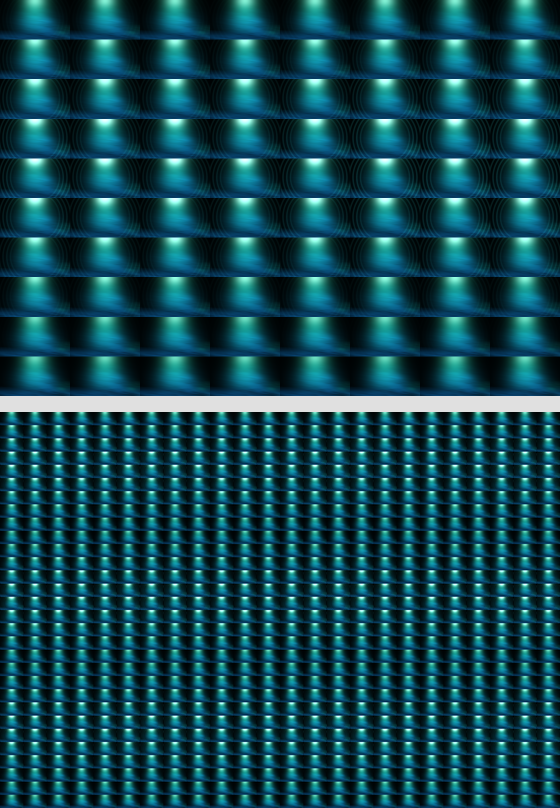
Top, the tile; bottom, the same tile 3 across and 3 down.
This pattern is drawn by a WebGL 1 fragment shader. Its source:

```glsl
precision highp float;

uniform vec2 u_resolution;

#define GRID vec2(8.0, 10.0)
#define BEAM_COLOR vec3(0.08, 0.55, 0.42)
#define POOL_COLOR vec3(0.03, 0.36, 0.50)
#define FLOOR_COLOR vec3(0.03, 0.26, 0.44)
#define HAZE_COLOR vec3(0.02, 0.25, 0.24)
#define LAMP_COLOR vec3(0.78, 0.66, 0.68)
#define RING_COLOR vec3(0.03, 0.13, 0.13)
#define RING_SPACING 0.095
#define BRIGHTEST_ROW 5.3
#define TAU 6.2831853

float hash(vec2 p) {
  return fract(sin(dot(p, vec2(127.1, 311.7))) * 43758.5453);
}

float noise(vec2 p) {
  vec2 i = floor(p);
  vec2 f = fract(p);
  f = f * f * (3.0 - 2.0 * f);
  return mix(mix(hash(i), hash(i + vec2(1.0, 0.0)), f.x),
             mix(hash(i + vec2(0.0, 1.0)), hash(i + vec2(1.0, 1.0)), f.x), f.y);
}

float gauss(vec2 p, vec2 size) {
  vec2 q = p / size;
  return exp(-dot(q, q));
}

// Long, slightly tilted ripples
float ripples(vec2 p) {
  vec2 q = vec2(p.x, p.y + 0.10 * p.x);
  return 0.6 * noise(q * vec2(3.0, 16.0) + 7.0) + 0.4 * noise(q * vec2(6.0, 34.0) + 19.0);
}

// Faint concentric bands, visible only toward the sides
float rings(vec2 p) {
  float r = length(p - vec2(0.0, 0.52));
  float wave = abs(fract(r / RING_SPACING) - 0.5);
  float band = 1.0 - smoothstep(0.10, 0.30, wave);
  return band * smoothstep(0.50, 0.68, r) * (1.0 - smoothstep(0.90, 1.0, r));
}

vec3 stage(vec2 gridPos, float aspect) {
  vec2 cell = mod(floor(gridPos), GRID);
  vec2 p = fract(gridPos);
  p.x = (p.x - 0.5) * aspect;

  // Slow drift of the lamp over rows and of the rings over columns
  float rowGlow = 0.5 + 0.5 * cos(TAU * (cell.y - BRIGHTEST_ROW) / GRID.y);
  float columnGlow = 0.5 + 0.5 * cos(TAU * (cell.x - 6.0) / GRID.x);
  float lampLevel = mix(0.45, 1.15, rowGlow) + 0.05 * (hash(cell) - 0.5);
  float streak = ripples(p + vec2(0.04 * rowGlow, 0.0));

  // Beam and blue pool
  vec3 color = vec3(0.0, 0.008, 0.010);
  float beam = exp(-p.x * p.x / 0.13) * smoothstep(0.05, 0.95, p.y);
  color += BEAM_COLOR * beam;
  color += POOL_COLOR * gauss(p - vec2(0.03, 0.38), vec2(0.50, 0.36)) * (0.85 + 0.3 * streak);

  // Sloping haze on the right
  float hazeTop = 0.78 - 0.36 * p.x;
  float haze = smoothstep(-0.05, 0.45, p.x) * (1.0 - smoothstep(hazeTop - 0.40, hazeTop, p.y));
  vec3 hazeTint = mix(FLOOR_COLOR * 0.7, HAZE_COLOR, smoothstep(0.35, 0.75, p.x));
  color += hazeTint * haze * (0.35 + 0.75 * streak);

  // Rippled floor
  float floorMask = 1.0 - smoothstep(0.04, 0.27, p.y + 0.12 * (streak - 0.5));
  color = mix(color, FLOOR_COLOR * (0.45 + 0.95 * streak), 0.8 * floorMask);

  // Rings and lamp
  color += RING_COLOR * rings(p) * rowGlow * mix(0.55, 1.0, columnGlow);
  color += LAMP_COLOR * lampLevel * gauss(p - vec2(0.0, 1.0), vec2(0.23, 0.18));
  return clamp(color, 0.0, 1.0);
}

void main() {
  float aspect = (u_resolution.x / GRID.x) / (u_resolution.y / GRID.y);
  vec3 sum = vec3(0.0);

  // Four samples per point smooth the cell borders
  for (int i = 0; i < 2; i++) {
    for (int j = 0; j < 2; j++) {
      vec2 offset = vec2(float(i), float(j)) * 0.5 - 0.25;
      sum += stage((gl_FragCoord.xy + offset) / u_resolution * GRID, aspect);
    }
  }
  gl_FragColor = vec4(sum * 0.25, 1.0);
}
```
